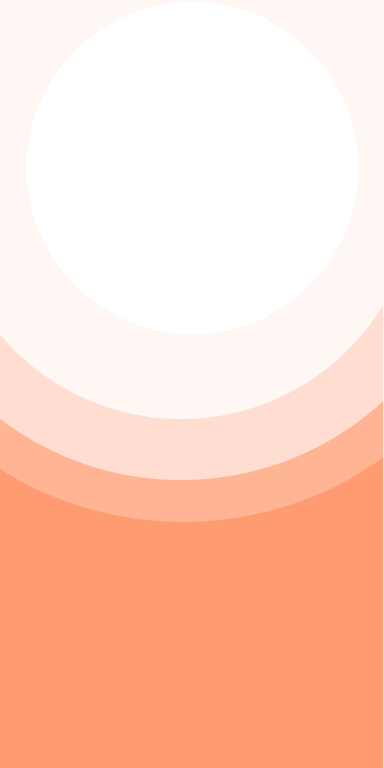
A Shadertoy shader for this background:

```glsl
// A white disc above three nested round-bottomed columns over a coral field.
// Each column is a circle distance function whose upper half is stretched
// straight up; layers go from largest to smallest. Lengths are canvas widths.

const vec3 CORAL = vec3(1.0, 0.608, 0.443);
const vec3 APRICOT = vec3(1.0, 0.706, 0.580);
const vec3 BLUSH = vec3(1.0, 0.867, 0.820);
const vec3 CREAM = vec3(1.0, 0.969, 0.953);
const vec3 WHITE = vec3(1.0);

// Round shapes: centre x, centre y, radius
const vec3 OUTER_BOWL = vec3(0.4766, 1.5339, 0.8932);
const vec3 MIDDLE_BOWL = vec3(0.4714, 1.5273, 0.7773);
const vec3 INNER_BOWL = vec3(0.4714, 1.5234, 0.6146);
const vec3 SUN_DISC = vec3(0.5013, 1.5625, 0.4323);

// Pale strip along the right side
const float RIM_START = 0.998;

float discDistance(vec2 point, vec3 disc) {
    return length(point - disc.xy) - disc.z;
}

// Half disc below its centre, straight sides above it
float bowlDistance(vec2 point, vec3 bowl) {
    return discDistance(vec2(point.x, min(point.y, bowl.y)), bowl);
}

// Share of a pixel lying inside an edge
float coverage(float edgeDistance, float pixel) {
    return clamp(0.5 - edgeDistance / pixel, 0.0, 1.0);
}

void mainImage(out vec4 fragColor, in vec2 fragCoord) {
    // Uniform scale: the canvas is 1 wide and 2 high
    float pixel = 1.0 / iResolution.x;
    vec2 point = fragCoord * pixel;

    // Layers from back to front
    vec3 color = CORAL;
    color = mix(color, APRICOT, coverage(bowlDistance(point, OUTER_BOWL), pixel));
    color = mix(color, BLUSH, coverage(bowlDistance(point, MIDDLE_BOWL), pixel));
    color = mix(color, CREAM, coverage(bowlDistance(point, INNER_BOWL), pixel));
    color = mix(color, WHITE, coverage(discDistance(point, SUN_DISC), pixel));

    // Right rim
    color = mix(color, WHITE, coverage(RIM_START - point.x, pixel));

    fragColor = vec4(color, 1.0);
}
```
